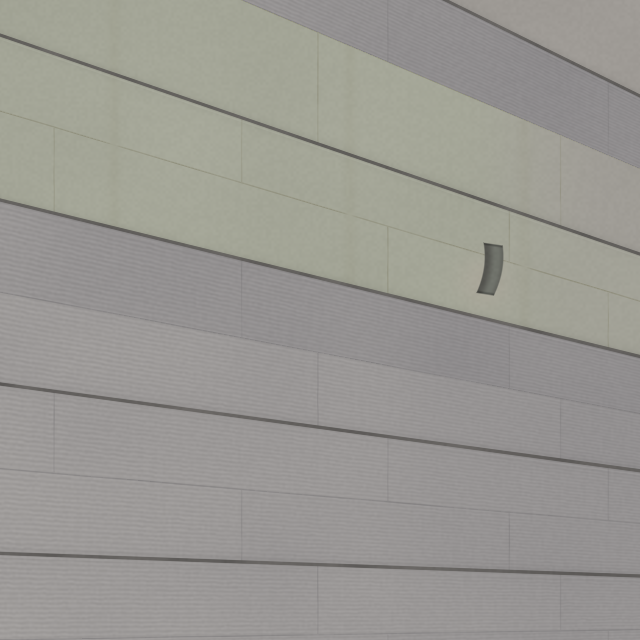
Write a three.js fragment shader that draws this texture.

```glsl
// Lapped wall siding seen at an angle: ribbed grey boards and smooth pale green ones,
// with dark laps, thin seams, staggered butt joints and one small vent.
// A perspective map turns the canvas into wall space, where rows and joints repeat.

#define CONVERGE 0.379      // how fast the rows close up to the right
#define TILT 0.363          // downward slope of the wall's zero line
#define RIBS 128.0          // ribs per unit of wall height
#define RIB_DEPTH 0.017
#define LAP_WIDTH 0.0024    // half width of the dark laps
#define SEAM_WIDTH 0.0009   // half width of seams and joints
#define JOINT_PERIOD 0.265
#define STREAK_PERIOD 0.189
#define GRAIN 0.018

varying vec2 vUv;

const vec3 GREEN = vec3(0.645, 0.652, 0.595);
const vec3 WARM_GREY = vec3(0.625, 0.61, 0.59);
const vec3 RIB_LIGHT = vec3(0.632, 0.62, 0.612);
const vec3 RIB_DARK = vec3(0.555, 0.545, 0.55);
const vec3 LAP_DARK = vec3(0.35, 0.34, 0.33);
const vec3 STAIN = vec3(0.56, 0.55, 0.46);

float hash(vec2 p) {
  return fract(sin(dot(p, vec2(127.1, 311.7))) * 43758.5453);
}

float noise(vec2 p) {
  vec2 i = floor(p), f = fract(p);
  f = f * f * (3.0 - 2.0 * f);
  return mix(mix(hash(i), hash(i + vec2(1.0, 0.0)), f.x),
             mix(hash(i + vec2(0.0, 1.0)), hash(i + 1.0), f.x), f.y);
}

float line(float d, float halfWidth) {
  return 1.0 - smoothstep(halfWidth - 0.0008, halfWidth + 0.0012, abs(d));
}

// Wall height of a lap; courses are slightly uneven and the top one is tall.
float lapHeight(float k) {
  float c = k - 1.0;
  float jog = 0.00875 * c * max(3.0 - c, 0.0) * (c - 1.7);
  return k < 0.5 ? -0.343 : 0.0547 + 0.27 * c + jog;
}

// Odd rows start at a lap, even rows at a seam about halfway between laps.
float rowEdge(float r) {
  float k = floor((r - 1.0) * 0.5);
  float split = k < 1.5 ? 0.46 : 0.5;
  return mix(lapHeight(k), lapHeight(k + 1.0), mod(r, 2.0) < 0.5 ? split : 0.0);
}

void main() {
  // Wall space: along the boards, and down across them.
  vec2 p = vec2(vUv.x, 1.0 - vUv.y);
  float depth = 1.0 - CONVERGE * p.x;
  float down = (p.y - TILT * p.x) / depth;
  float along = p.x / (1.0 / CONVERGE - p.x);

  // Rows, with their laps and seams.
  float row = 0.0, lap = 0.0, seam = 0.0, shadow = 0.0, glint = 0.0;
  for (int i = 1; i <= 10; i++) {
    float r = float(i);
    float d = (down - rowEdge(r)) * depth;
    row += step(0.0, d);
    if (mod(r, 2.0) > 0.5) {
      lap = max(lap, line(d, LAP_WIDTH));
      shadow = max(shadow, exp(-abs(d) * 190.0));
      glint = max(glint, line(d - 0.0055, 0.0012));
    } else {
      seam = max(seam, line(d, SEAM_WIDTH));
    }
  }

  // Butt joints, staggered in a three-row cycle.
  float m = mod(abs(row - 4.0), 3.0);
  float joints = along / JOINT_PERIOD - 0.125 - m * (0.635 - 0.13 * m);
  float panel = floor(joints);
  float jointSide = fract(joints + 0.5) - 0.5;
  float perAlong = (1.0 / CONVERGE) * depth * depth;
  float joint = line(jointSide * JOINT_PERIOD * perAlong, SEAM_WIDTH);
  joint *= step(0.5, row) * (0.35 + 0.65 * noise(vec2(p.y * 40.0, row + panel)));

  // Board colours.
  float blotch = noise(p * vec2(7.0, 9.0)) - 0.5;
  float tone = hash(vec2(panel, row)) - 0.5;
  float smoothBoard = row < 0.5 || (row > 1.5 && row < 4.5) ? 1.0 : 0.0;
  float shade = 0.18 + 0.45 * p.x + 0.15 * tone + 0.25 * blotch;
  shade += row == 5.0 ? 0.32 : (row == 1.0 ? 0.35 : 0.0);
  vec3 ribbed = mix(RIB_LIGHT, RIB_DARK, clamp(shade, 0.0, 1.1));
  float ribWave = sin(6.28318 * (down * RIBS + 0.25 * noise(p * 90.0)));
  ribbed += RIB_DEPTH * ribWave * (0.6 + 0.6 * noise(p * vec2(60.0, 90.0))) * depth;

  float faded = smoothstep(0.7, 0.95, p.x) * (row == 2.0 ? 0.85 : 0.4);
  vec3 painted = mix(GREEN, WARM_GREY, row < 0.5 ? 1.0 : faded);
  painted += 0.018 * blotch + 0.006 * tone;

  // Soft vertical streaks, which also hide the seam on the painted boards.
  float streakSide = fract((along - 0.0725) / STREAK_PERIOD + 0.5) - 0.5;
  float streak = exp(-pow(streakSide * STREAK_PERIOD * perAlong / 0.009, 2.0));
  painted = mix(painted, STAIN, 0.12 * streak * step(0.5, row));
  vec3 color = mix(ribbed, painted, smoothBoard);

  // Thin marks, then the dark laps.
  float worn = 0.4 + 0.6 * noise(vec2(p.x * 14.0, row * 3.0));
  float seamMask = seam * worn * (1.0 - 0.9 * streak * step(2.5, row) * step(row, 4.5));
  vec3 markColor = mix(RIB_DARK * 0.86, STAIN * 0.93, smoothBoard);
  color = mix(color, markColor, max(seamMask * 0.65, joint * 0.45));
  color *= 1.0 - 0.1 * shadow;
  color += 0.025 * glint;
  color = mix(color, LAP_DARK * (0.95 + 0.2 * noise(p * 25.0)), 0.9 * lap);

  // Vent: a slanted, slightly bowed strip with a pale halo.
  vec2 v = p - vec2(0.768, 0.4206);
  color += vec3(0.025, 0.005, 0.01) * exp(-dot(v + vec2(0.012, -0.02), v + vec2(0.012, -0.02)) * 700.0);
  v.x += 0.16 * v.y + 4.0 * (v.y * v.y - 0.0006);
  v.y -= 0.15 * v.x;
  vec2 box = abs(v) - vec2(0.0145, 0.039);
  float vent = 1.0 - smoothstep(-0.0015, 0.0015, max(box.x, box.y));
  float face = smoothstep(-0.012, 0.003, v.x) - 0.5 * smoothstep(0.006, 0.015, v.x);
  vec3 ventColor = mix(vec3(0.33, 0.33, 0.31), vec3(0.44, 0.45, 0.42), face);
  ventColor *= 1.0 - 0.25 * smoothstep(0.034, 0.038, abs(v.y));
  color = mix(color, ventColor, vent);

  color += GRAIN * (noise(p * 230.0) - 0.5);
  gl_FragColor = vec4(color, 1.0);
}
```
